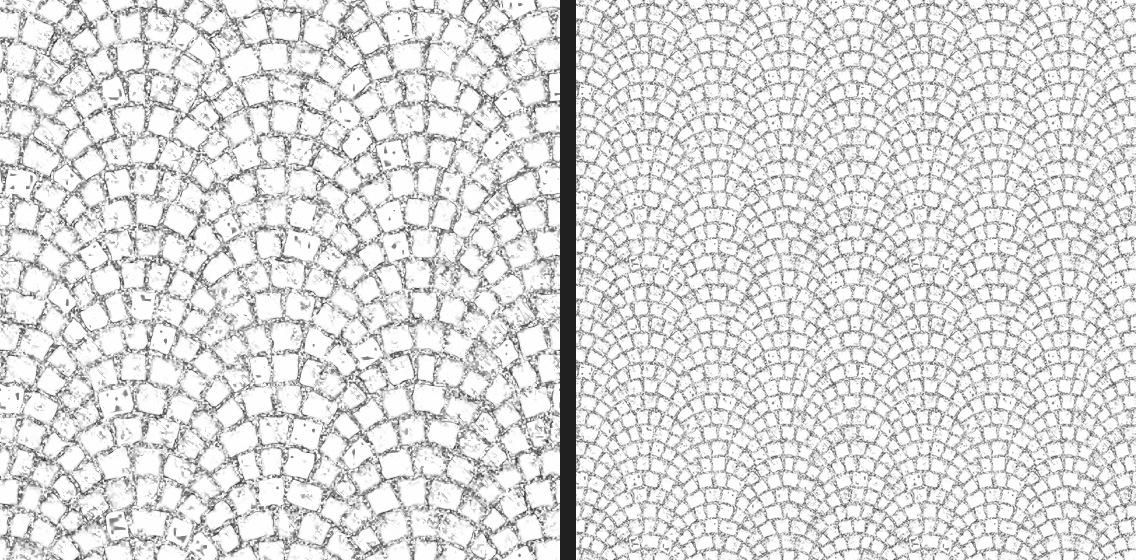
Left, the tile; right, the same tile 2 across and 2 down.
This texture map is drawn by a WebGL 2 fragment shader. Its source:

```glsl
#version 300 es
precision highp float;

uniform vec2 u_resolution;
out vec4 fragColor;

const float FANS = 4.0;         // arched columns across
const float ROWS = 18.0;        // courses of stone down
const float ROW_PHASE = 0.32;
const float ARC_RADIUS = 0.1684;
const float HALF_JOINT = 0.0036;
const float WHITE = 0.995;

struct Stone {
    float dist;   // signed distance to the stone edge
    vec2 uv;      // position inside the stone, -1 to 1
    vec3 id;      // wrapped fan, course and place in the course
};

float hash(vec3 k) {
    k = fract(k * 0.1031);
    k += dot(k, k.zyx + 31.32);
    return fract((k.x + k.y) * k.z);
}

// Value noise that wraps after a whole number of cells
float noise(vec2 p, float cells, float seed) {
    vec2 x = p * cells;
    vec2 i = floor(x);
    vec2 f = x - i;
    f = f * f * (3.0 - 2.0 * f);
    vec2 a = mod(i, cells);
    vec2 b = mod(i + 1.0, cells);
    return mix(mix(hash(vec3(a, seed)), hash(vec3(b.x, a.y, seed)), f.x),
               mix(hash(vec3(a.x, b.y, seed)), hash(vec3(b, seed)), f.x), f.y);
}

float roundBox(vec2 q, vec2 halfSize, float r) {
    vec2 e = abs(q) - halfSize + r;
    return length(max(e, 0.0)) + min(max(e.x, e.y), 0.0) - r;
}

float arcDrop(float x) {
    return ARC_RADIUS - sqrt(ARC_RADIUS * ARC_RADIUS - x * x);
}

// Angle where a course ends; neighbouring fans interlock in alternate rows
float courseEnd(float side, float valley, float row) {
    float jitter = 0.008 * (hash(vec3(mod(valley, FANS), row, 41.0)) - 0.5);
    float shift = 0.010 * (mod(row, 2.0) * 2.0 - 1.0) + jitter;
    return asin((side * 0.5 / FANS + shift) / ARC_RADIUS);
}

// Joint between two stones, as a fraction of the course
float jointAt(float i, float count, vec2 course) {
    float inner = step(0.5, i) * step(i, count - 0.5);
    return (i + inner * 0.26 * (hash(vec3(course, i + 60.0)) - 0.5)) / count;
}

Stone stoneAt(vec2 p, float fan, float row, float i, float count) {
    vec2 course = vec2(mod(fan, FANS), mod(row, ROWS));
    float start = courseEnd(-1.0, fan, course.y);
    float end = courseEnd(1.0, fan + 1.0, course.y);
    float a = mix(start, end, jointAt(i, count, course));
    float b = mix(start, end, jointAt(i + 1.0, count, course));
    float angle = 0.5 * (a + b);
    vec3 id = vec3(course, i);

    float x = ARC_RADIUS * sin(angle);
    vec2 center = vec2(fan / FANS + x, (row + 0.5 - ROW_PHASE) / ROWS - arcDrop(x));
    float tilt = angle + 0.14 * (hash(id + 11.0) - 0.5);
    vec2 along = vec2(cos(tilt), -sin(tilt));
    vec2 q = vec2(dot(p - center, along), dot(p - center, vec2(-along.y, along.x)));
    vec2 halfSize = vec2(ARC_RADIUS * (b - a), mix(1.0, cos(angle), 0.75) / ROWS) * 0.5;
    halfSize -= HALF_JOINT + 0.002 * (vec2(hash(id + 23.0), hash(id + 31.0)) - 0.4);
    return Stone(roundBox(q, halfSize, 0.005), q / halfSize, id);
}

// Nearest stone, kept apart from the second nearest by a joint
Stone paving(vec2 p) {
    Stone best = Stone(1.0, vec2(0.0), vec3(0.0));
    float second = 1.0;
    float home = floor(p.x * FANS + 0.5);
    float side = p.x * FANS < home ? -1.0 : 1.0;
    for (int k = 0; k < 2; k++) {
        float fan = home + side * float(k);
        float x = clamp(p.x - fan / FANS, -0.5 / FANS, 0.5 / FANS);
        float midRow = floor((p.y + arcDrop(x)) * ROWS + ROW_PHASE);
        for (float dr = -1.0; dr < 1.5; dr++) {
            float row = midRow + dr;
            float count = 5.0 + step(0.55, hash(vec3(mod(fan, FANS), mod(row, ROWS), 53.0)));
            for (float i = 0.0; i < count; i++) {
                Stone s = stoneAt(p, fan, row, i, count);
                second = min(second, max(s.dist, best.dist));
                if (s.dist < best.dist) best = s;
            }
        }
    }
    best.dist = max(best.dist, 0.5 * (0.006 - second + best.dist));
    return best;
}

float mortarTone(vec2 p) {
    float grain = 0.5 * noise(p, 256.0, 1.0) + 0.5 * noise(p, 400.0, 2.0);
    float strength = mix(0.52, 0.68, noise(p, 24.0, 3.0));
    return WHITE - strength * smoothstep(0.22, 0.82, grain);
}

float stoneTone(vec2 p, Stone s, float clean, float worn) {
    float fine = 0.5 * noise(p, 150.0, 4.0) + 0.5 * noise(p, 300.0, 5.0);
    float area = smoothstep(0.5, 0.85, noise(p, 44.0, 6.0));
    float scratch = noise(vec2(3.0 * (p.x + p.y), p.x - p.y), 80.0, 7.0);
    float top = smoothstep(0.35, 0.9, s.uv.y);
    float rim = smoothstep(-0.005, 0.0, s.dist);
    float rough = 0.35 * smoothstep(0.52, 0.8, fine) * max(area, 0.6 * top);
    rough += 0.25 * smoothstep(0.7, 0.95, scratch) * area;
    rough += 0.22 * rim * smoothstep(0.3, 0.8, fine);
    rough += worn * 0.26 * smoothstep(0.2, 1.1, s.uv.y + fine - 0.5) * area;
    float inside = smoothstep(-0.004, -0.008, s.dist);
    float pits = 0.5 * smoothstep(0.76, 0.92, noise(p, 125.0, 8.0)) * inside;
    return WHITE - mix(rough, pits, clean);
}

void main() {
    vec2 p = gl_FragCoord.xy / u_resolution;
    float pixel = 1.0 / min(u_resolution.x, u_resolution.y);
    vec2 chip = vec2(noise(p, 72.0, 9.0), noise(p, 72.0, 10.0)) - 0.5;
    Stone s = paving(p + 0.005 * chip);

    // Wear differs from stone to stone
    float kind = hash(s.id + 71.0);
    float clean = step(0.9, kind);
    float worn = step(kind, 0.2);
    float soft = max(pixel, mix(0.0012, 0.0035, worn));
    float tone = mix(mortarTone(p), stoneTone(p, s, clean, worn), smoothstep(soft, -soft, s.dist));

    // Broken dark line round each stone
    float line = exp(-pow(s.dist / max(0.0012, 0.7 * pixel), 2.0));
    float broken = smoothstep(0.3, 0.85, noise(p, 90.0, 12.0));
    tone -= line * broken * mix(0.36, 0.08, worn);
    fragColor = vec4(vec3(clamp(tone, 0.22, WHITE)), 1.0);
}
```
